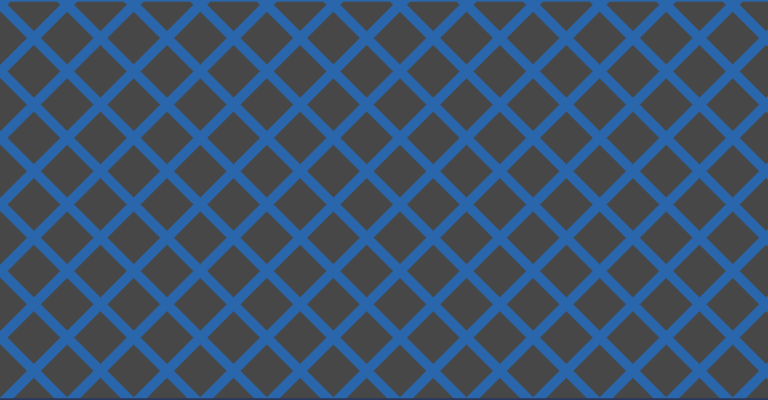
A WebGL 2 fragment shader for this pattern:

```glsl
#version 300 es
precision highp float;

uniform vec2 u_resolution;
out vec4 fragColor;

const vec3 GROUND = vec3(0.28, 0.28, 0.28);
const vec3 BAND = vec3(0.16, 0.40, 0.67);
const vec3 BOTTOM_EDGE = vec3(0.16, 0.22, 0.36);

// Lengths are in canvas heights.
const float PERIOD = 0.1664;             // distance between crossings
const vec2 CROSSING = vec2(0.0015, 0.988);
const float BAND_SHARE = 0.208;          // band width over band spacing
const float TOP_STRIP = 0.0042;
const float BOTTOM_STRIP = 0.0045;

// Coverage of a shape from its signed distance, negative inside.
float coverage(float dist, float pixel) {
    return clamp(0.5 - dist / (1.1 * pixel), 0.0, 1.0);
}

// Distance to the nearest whole number.
vec2 nearestLine(vec2 t) {
    return abs(fract(t + 0.5) - 0.5);
}

// Signed distance to two crossing sets of diagonal bands.
float latticeDistance(vec2 p, float period, float share) {
    vec2 cell = p / period;
    vec2 lines = nearestLine(vec2(cell.x + cell.y, cell.x - cell.y));
    float spacing = period * inversesqrt(2.0);
    return (min(lines.x, lines.y) - 0.5 * share) * spacing;
}

void main() {
    float pixel = 1.0 / u_resolution.y;
    vec2 p = gl_FragCoord.xy * pixel;

    // Diagonal lattice
    float lattice = latticeDistance(p - CROSSING, PERIOD, BAND_SHARE);
    vec3 color = mix(GROUND, BAND, coverage(lattice, pixel));

    // Thin strips along the top and bottom edges
    color = mix(color, BAND, coverage(1.0 - TOP_STRIP - p.y, pixel));
    color = mix(color, BOTTOM_EDGE, coverage(p.y - BOTTOM_STRIP, pixel));

    fragColor = vec4(color, 1.0);
}
```
